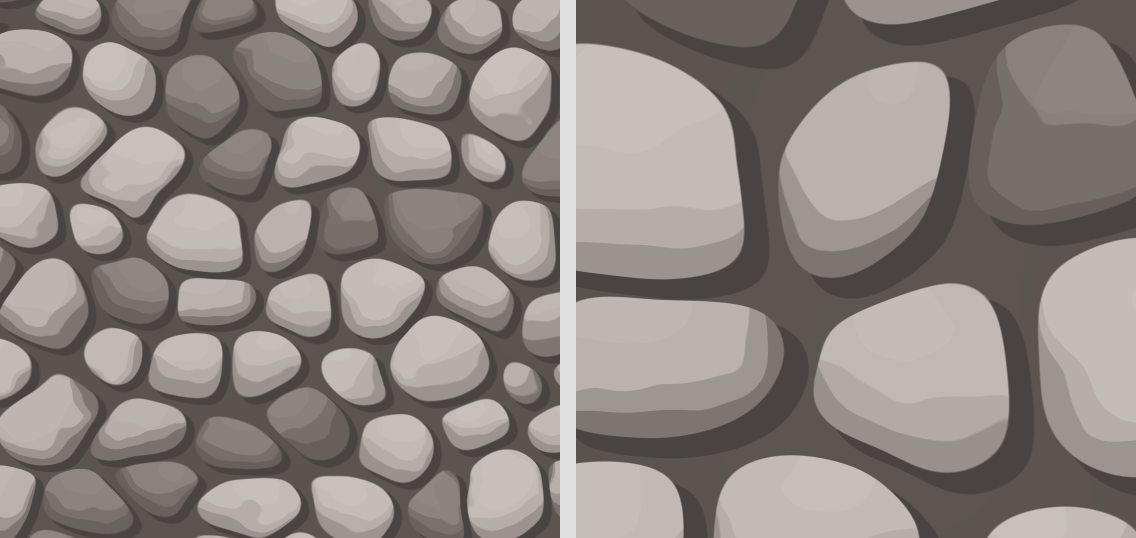
Left: the whole. Right: its middle third, enlarged.
Reproduce this texture procedurally as a Shadertoy shader.

```glsl
// Cobbled wall of smooth cartoon stones, each cut into three flat tones, over dark ground.
#define CELL 0.142          // mean stone spacing, in canvas heights
#define STRETCH vec2(1.1, 0.92)
#define JITTER 0.62         // scatter of the stone centres
#define GAP 0.046           // half the joint width, in cells
#define ROUNDING 9.0        // lower gives rounder corners
#define SHADOW vec2(0.085, -0.085)
#define BAND 0.31           // depth of the shaded lower rim
#define WOBBLE 0.24         // waviness of the tone edges
#define GROUND vec3(0.355, 0.328, 0.315)
#define GROUND_SHADOW vec3(0.288, 0.265, 0.256)

struct Stone {
    vec3 inset;   // distance inside the outline, the middle tone, the top tone
    vec2 id;
};

vec3 hash3(vec2 p) {
    vec3 q = fract(p.xyx * vec3(0.1031, 0.1030, 0.0973));
    q += dot(q, q.yxz + 33.33);
    return fract((q.xxy + q.yzz) * q.zyx);
}

float noise(vec2 p) {
    vec2 i = floor(p), f = fract(p);
    f = f * f * f * (f * (f * 6.0 - 15.0) + 10.0);
    vec2 e = vec2(0.0, 1.0);
    return mix(mix(hash3(i).x, hash3(i + e.yx).x, f.x),
               mix(hash3(i + e.xy).x, hash3(i + e.yy).x, f.x), f.y);
}

vec2 warp(vec2 p) {
    vec2 broad = vec2(noise(p * 0.8 + 7.3), noise(p * 0.8 + 41.7)) - 0.5;
    vec2 fine = vec2(noise(p * 2.1 + 19.1), noise(p * 2.1 + 63.4)) - 0.5;
    return p + 0.45 * broad + 0.09 * fine;
}

// Centre in xy, size weight in z.
vec3 site(vec2 id) {
    vec3 h = hash3(id + 11.0);
    float stagger = 0.5 * mod(id.y, 2.0);
    vec2 centre = id + 0.5 + vec2(stagger - 0.25, 0.0) + JITTER * (h.xy - 0.5);
    float weight = h.z < 0.14 ? -0.2 : mix(-0.06, 0.16, h.z);
    return vec3(centre, weight);
}

float power(vec2 p, vec3 s) {
    vec2 r = p - s.xy;
    return dot(r, r) - s.z;
}

// Weighted cells with softly joined borders; shifted borders give the tone edges.
Stone stoneAt(vec2 p) {
    vec2 base = floor(p), id = base;
    float best = 1e5;
    for (int k = 0; k < 25; k++) {
        vec2 c = base + vec2(k % 5 - 2, k / 5 - 2);
        float d = power(p, site(c));
        if (d < best) { best = d; id = c; }
    }
    vec3 own = site(id);
    float lean = mix(-0.14, 0.24, hash3(id + 5.0).y);
    vec2 slope = vec2(lean, -BAND) * (1.0 + 1.8 * min(own.z, 0.08));
    vec3 sum = vec3(0.0);
    for (int k = 0; k < 25; k++) {
        vec2 c = base + vec2(k % 5 - 2, k / 5 - 2);
        if (c == id) continue;
        vec3 other = site(c);
        vec2 away = other.xy - own.xy;
        float len = max(length(away), 0.001);
        float border = 0.5 * (power(p, other) - best) / len;
        float lift = dot(away / len, slope);
        sum += exp(-ROUNDING * (border - lift * vec3(0.0, 0.48, 1.0)));
    }
    return Stone(-log(sum) / ROUNDING - GAP, id);
}

void mainImage(out vec4 fragColor, in vec2 fragCoord) {
    vec2 p = fragCoord / (iResolution.y * CELL) / STRETCH + 20.0;
    float soft = 0.9 / (iResolution.y * CELL);
    Stone stone = stoneAt(warp(p));

    // Ground with cast shadows
    float shadowInset = stoneAt(warp(p - SHADOW)).inset.x + 0.012;
    vec3 ground = GROUND + 0.02 * (noise(p * 0.6) - 0.5);
    vec3 color = mix(ground, GROUND_SHADOW, smoothstep(-soft, soft, shadowInset));

    // Stone palette: dark, grey or pale
    vec3 pick = hash3(stone.id + 83.0);
    vec3 tones = vec3(0.605, 0.71, 0.762);
    if (pick.x < 0.60) tones = vec3(0.485, 0.615, 0.725);
    if (pick.x < 0.31) tones = vec3(0.415, 0.475, 0.545);
    tones += 0.02 * (pick.y - 0.5);

    // Wavy tone edges
    vec2 q = p + pick.yz * 17.0;
    float wave = WOBBLE * (noise(q * 2.6) - 0.5) + 0.06 * (noise(q * 6.0) - 0.5);
    float middle = smoothstep(-soft, soft, stone.inset.y + 0.6 * wave);
    float top = smoothstep(-soft, soft, stone.inset.z + wave);
    float glow = smoothstep(-soft, soft, stone.inset.z - 0.17 - wave);
    float tone = mix(mix(tones.x, tones.y, middle), tones.z, min(top, middle));
    tone += 0.016 * glow * top;
    vec3 face = tone + vec3(0.0, -0.033, -0.044);

    color = mix(color, face, smoothstep(-soft, soft, stone.inset.x));
    fragColor = vec4(color, 1.0);
}
```
